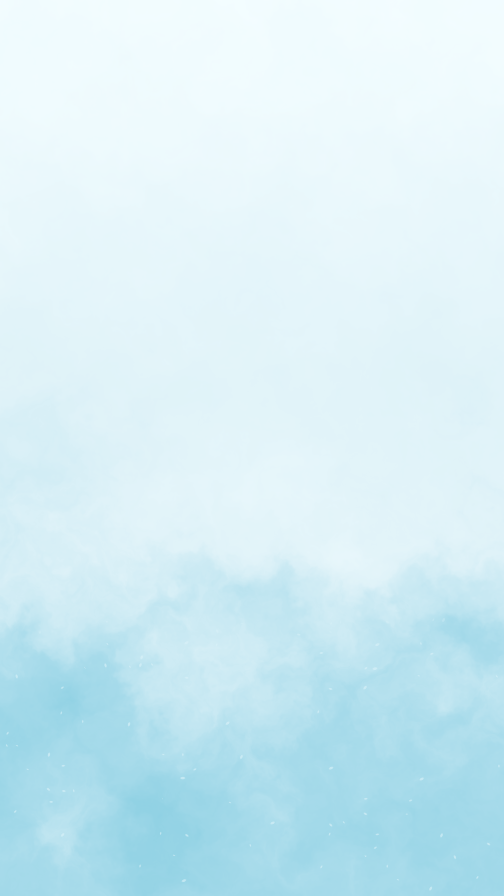
This background is drawn by a WebGL 1 fragment shader. Its source:

```glsl
precision highp float;
// Pale watercolor wash fading from white down to mottled aqua with small flecks.
uniform vec2 u_resolution;

const vec3 WHITE = vec3(0.955, 0.992, 1.0);
const vec3 PALE = vec3(0.875, 0.950, 0.973);
const vec3 AQUA = vec3(0.660, 0.860, 0.920);
const vec3 DEEP = vec3(0.540, 0.810, 0.885);

vec2 hash2(vec2 cell) {
  vec3 h = fract(cell.xyx * vec3(0.1031, 0.1030, 0.0973));
  h += dot(h, h.yzx + 33.33);
  return fract((h.xx + h.yz) * h.zy);
}

float gradientDot(vec2 cell, vec2 offset) {
  float angle = 6.2832 * hash2(cell + 40.0).x;
  return dot(vec2(cos(angle), sin(angle)), offset);
}

float gradientNoise(vec2 p) {
  vec2 i = floor(p);
  vec2 f = p - i;
  vec2 w = f * f * f * (f * (f * 6.0 - 15.0) + 10.0);
  vec2 e = vec2(1.0, 0.0);
  float low = mix(gradientDot(i, f), gradientDot(i + e.xy, f - e.xy), w.x);
  float high = mix(gradientDot(i + e.yx, f - e.yx), gradientDot(i + e.xx, f - e.xx), w.x);
  return mix(low, high, w.y);
}

float fbm(vec2 p) {
  float sum = 0.0;
  float amplitude = 0.6;
  for (int i = 0; i < 5; i++) {
    sum += amplitude * gradientNoise(p);
    p = mat2(1.6, 1.2, -1.2, 1.6) * p + 7.3;
    amplitude *= 0.55;
  }
  return sum;
}

// Soft elliptical patch of pigment, in canvas fractions
float patchAt(vec2 uv, vec2 center, vec2 radius) {
  vec2 d = (uv - center) / radius;
  return exp(-dot(d, d));
}

// Amount of pigment: 0 white, 1 pale, 2 aqua, 3 deep
float pigment(vec2 uv) {
  float tone = 1.0 - 0.95 * smoothstep(0.48, 1.05, uv.y);
  tone += 0.75 * (1.0 - smoothstep(0.22, 0.40, uv.y));
  tone += 0.40 * (1.0 - smoothstep(0.08, 0.28, uv.y));

  // Darker pools
  tone += 0.60 * patchAt(uv, vec2(0.17, 0.22), vec2(0.10, 0.05));
  tone += 0.45 * patchAt(uv, vec2(0.00, 0.17), vec2(0.12, 0.08));
  tone += 0.50 * patchAt(uv, vec2(0.32, 0.07), vec2(0.12, 0.07));
  tone += 0.40 * patchAt(uv, vec2(0.52, 0.34), vec2(0.16, 0.03));
  tone += 0.40 * patchAt(uv, vec2(0.88, 0.29), vec2(0.20, 0.05));
  tone += 0.22 * patchAt(uv, vec2(0.02, 0.43), vec2(0.25, 0.12));

  // Lighter clouds
  tone -= 0.30 * patchAt(uv, vec2(0.52, 0.46), vec2(0.28, 0.07));
  tone -= 0.30 * patchAt(uv, vec2(0.70, 0.36), vec2(0.10, 0.05));
  tone -= 0.40 * patchAt(uv, vec2(0.42, 0.23), vec2(0.16, 0.07));
  tone -= 0.35 * patchAt(uv, vec2(0.90, 0.24), vec2(0.10, 0.03));
  tone -= 0.55 * patchAt(uv, vec2(0.13, 0.07), vec2(0.10, 0.06));
  tone -= 0.25 * patchAt(uv, vec2(0.52, 0.06), vec2(0.06, 0.06));
  return tone;
}

vec3 washColor(float tone) {
  vec3 color = mix(WHITE, PALE, clamp(tone, 0.0, 1.0));
  color = mix(color, AQUA, clamp(tone - 1.0, 0.0, 1.0));
  return mix(color, DEEP, clamp(tone - 2.0, 0.0, 1.0));
}

// Sparse tilted flecks, one candidate per cell
float flecks(vec2 p, float scale, float density, float pixel) {
  vec2 cell = floor(p * scale);
  vec2 seed = hash2(cell + 11.0);
  vec2 d = fract(p * scale) - mix(vec2(0.3), vec2(0.7), hash2(cell + 71.0));
  float angle = 6.2832 * seed.y;
  d = mat2(cos(angle), sin(angle), -sin(angle), cos(angle)) * d;
  float dist = length(d * vec2(1.0, 1.8)) - mix(0.08, 0.2, seed.y);
  float edge = pixel * scale;
  return step(seed.x, density) * (1.0 - smoothstep(-edge, edge, dist));
}

void main() {
  vec2 uv = gl_FragCoord.xy / u_resolution;
  float aspect = u_resolution.y / u_resolution.x;
  vec2 p = vec2(uv.x, uv.y * aspect);

  // Ragged pigment edges, strongest in the lower wash
  float wet = 1.0 - smoothstep(0.25, 0.60, uv.y);
  vec2 warp = vec2(fbm(p * 9.0), fbm(p * 9.0 + 31.0));
  float tone = pigment(uv + warp * vec2(0.09, 0.05));
  tone += mix(0.20, 0.50, wet) * fbm(p * 5.0 + warp * 0.8);
  tone += mix(0.06, 0.28, wet) * fbm(p * 17.0 + warp * 1.5);
  vec3 color = washColor(tone);

  // Pale flecks gathered in loose clusters
  float cluster = smoothstep(-0.05, 0.25, gradientNoise(p * 5.0 + 3.0));
  float low = 1.0 - smoothstep(0.26, 0.36, uv.y);
  float spots = flecks(p, 45.0, 0.04 + 0.12 * cluster, 1.0 / u_resolution.x);
  color = mix(color, vec3(0.86, 0.95, 0.975), 0.6 * spots * low);
  gl_FragColor = vec4(color, 1.0);
}
```
